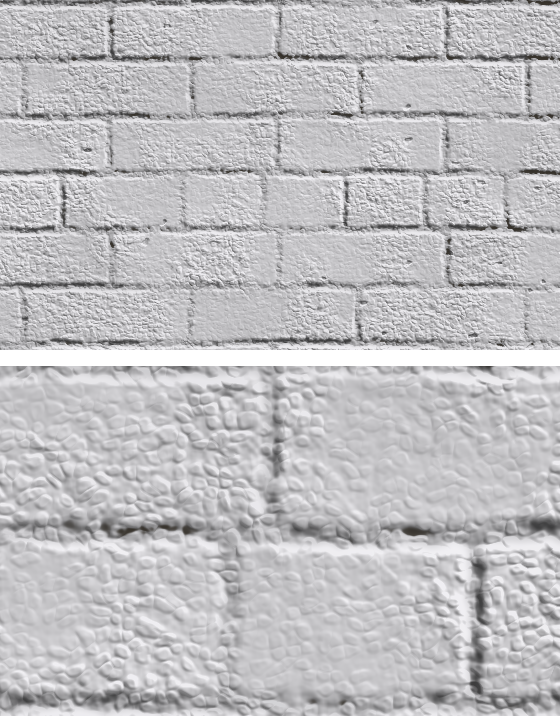
Top: the whole. Bottom: its middle third, enlarged.
This texture is drawn by a WebGL 1 fragment shader. Its source:

```glsl
precision highp float;
// Thickly painted brick wall in low sun: a height field of rounded bricks,
// crusty paint and chipped pits is lit from the upper right by finite
// differences, with short cast shadows and dark gaps in the joints.

uniform vec2 u_resolution;

#define COURSE 0.162        // height of one course, canvas height = 1
#define BASE 0.018          // height of the lowest bed joint
#define BRICK_LENGTH 0.479
#define HEADER_ROW 2.0      // course with short bricks
#define HEADER_START 0.521  // long cuts left of here, headers right of it
#define JOINT vec2(0.0070, 0.0085)  // half widths: upright, level
#define RELIEF 0.0125       // depth of the joints
#define CRUST 2.0           // roughness of the paint
#define CONTRAST 0.36       // brightness gained per unit of slope
#define SUN vec2(0.53, 0.85)
#define PAINT vec3(0.762, 0.759, 0.770)
#define GAP vec3(0.20, 0.18, 0.15)

float hash(vec2 p) {
  vec3 q = fract(vec3(p.xyx) * 0.1031);
  q += dot(q, q.yzx + 33.33);
  return fract((q.x + q.y) * q.z);
}

float noise(vec2 p) {
  vec2 i = floor(p), f = fract(p);
  f = f * f * (3.0 - 2.0 * f);
  return mix(mix(hash(i), hash(i + vec2(1.0, 0.0)), f.x),
             mix(hash(i + vec2(0.0, 1.0)), hash(i + 1.0), f.x), f.y);
}

vec2 wobble(vec2 p) {
  return vec2(noise(p), noise(p + 71.0)) - 0.5;
}

// Distance to the nearest cell point; only a share of the cells holds one.
float cells(vec2 p, float share) {
  vec2 i = floor(p);
  float nearest = 1.0;
  for (int y = -1; y <= 1; y++) {
    for (int x = -1; x <= 1; x++) {
      vec2 c = i + vec2(float(x), float(y));
      vec2 point = c + 0.15 + 0.7 * vec2(hash(c + 17.0), hash(c + 59.0));
      float missing = step(share, hash(c + 91.0));
      nearest = min(nearest, length(p - point) + missing);
    }
  }
  return nearest;
}

// Wear grows towards the lower right.
float wear(vec2 p) {
  return smoothstep(0.9, 1.5, p.x) * smoothstep(0.65, 0.3, p.y);
}

// x: distance inside the brick edge, yz: brick number.
vec3 brick(vec2 p) {
  p += 0.006 * wobble(p * 12.0) + 0.006 * wobble(p * 38.0) + 0.004 * wobble(p * 90.0);
  p.y += 0.002 * sin(p.x * 4.0 + 1.0);
  float row = floor((p.y - BASE) / COURSE);
  float start = mix(0.064, 0.31, mod(row, 2.0));
  start += 0.024 * (hash(vec2(row, 7.0)) - 0.5);
  float len = BRICK_LENGTH;
  if (row == HEADER_ROW) {
    start = HEADER_START;
    len = p.x < start ? 0.346 : 0.231;
  }
  float u = (p.x - start) / len;
  vec2 size = vec2(len, COURSE);
  vec2 local = (fract(vec2(u, (p.y - BASE) / COURSE)) - 0.5) * size;
  const float corner = 0.013;
  vec2 q = abs(local) - size * 0.5 + JOINT + corner;
  float d = corner - length(max(q, 0.0)) - min(max(q.x, q.y), 0.0);
  return vec3(d, floor(u), row);
}

float height(vec2 p) {
  // Brick faces above partly filled, lumpy joints
  float face = smoothstep(-0.005, 0.009, brick(p).x);
  float fill = 0.55 * smoothstep(0.35, 0.85, noise(p * 6.5 + 5.0));
  fill += 0.30 * smoothstep(0.45, 0.8, noise(p * 27.0 + 15.0));
  float h = RELIEF * mix(fill, 1.0, face);

  // Crumbs, pebbly grain and brush lumps
  float patchy = mix(0.35, 1.35, smoothstep(0.15, 0.85, noise(p * 9.0 + 21.0)));
  float rough = CRUST * mix(1.2, patchy, face);
  vec2 crumb = p + 0.012 * wobble(p * 33.0) + 0.004 * wobble(p * 110.0);
  h += 0.0011 * rough * smoothstep(0.62, 0.25, cells(crumb * vec2(66.0, 82.0), 0.8));
  h += 0.0020 * rough * noise(crumb * vec2(44.0, 60.0));
  h += 0.0012 * rough * noise(crumb * 118.0 + 9.0);
  h += 0.0008 * rough * noise(p * 190.0 + 27.0);
  h += 0.0025 * noise(p * 12.0 + 33.0);

  // Chipped pits
  vec2 chip = p + 0.016 * wobble(p * 50.0);
  float pit = cells(chip * vec2(22.0, 34.0), 0.006 + 0.10 * wear(p));
  return h - 0.007 * smoothstep(0.30, 0.12, pit);
}

void main() {
  vec2 p = gl_FragCoord.xy / u_resolution.y;
  vec3 b = brick(p);
  float h = height(p);

  // Slope towards the sun
  const float reach = 0.0024;
  float slope = (h - height(p + SUN * reach)) / reach;
  float light = 1.0 + clamp(CONTRAST * slope, -0.36, 0.20);

  // Shadow cast by whatever stands between here and the sun
  float above = max(height(p + SUN * 0.006), height(p + SUN * 0.012));
  float shadow = smoothstep(0.0026, 0.0110, above - h);
  light *= 1.0 - 0.46 * shadow;

  // Dull mortar, slight changes of tone between and within bricks
  light *= mix(0.89, 1.0, smoothstep(-0.006, 0.005, b.x));
  light *= 0.985 + 0.03 * hash(b.yz + 13.0) + 0.05 * (noise(p * 4.0) - 0.5);
  vec3 color = PAINT * light;

  // Open gaps, more of them on the worn side
  float open = noise(p * vec2(9.0, 13.0) + 61.0) + 0.14 * smoothstep(0.8, 1.6, p.x);
  open += 0.3 * (noise(p * 42.0) - 0.5);
  float gap = smoothstep(0.006, -0.002, b.x) * smoothstep(0.62, 0.84, open);
  color = mix(color, GAP, 0.85 * gap * smoothstep(0.15, 0.7, shadow));
  gl_FragColor = vec4(clamp(color, 0.0, 1.0), 1.0);
}
```
